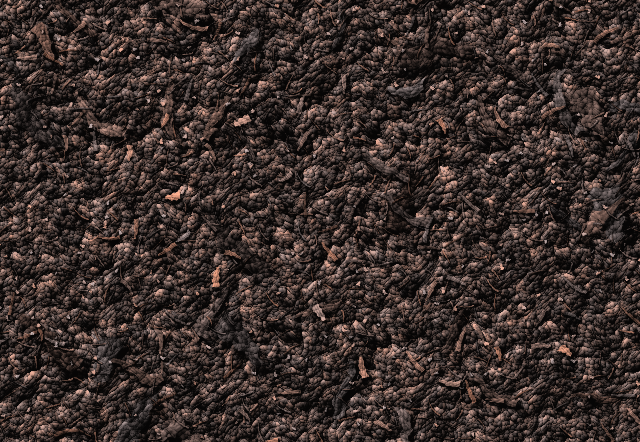
Reproduce this texture procedurally as a Shadertoy shader.

```glsl
const vec2 LIGHT = vec2(-0.5, 0.866);

vec3 hash3(vec2 c) {
    vec3 q = fract(c.xyx * vec3(0.1031, 0.1030, 0.0973));
    q += dot(q, q.yxz + 33.33);
    return fract((q.xxy + q.yzz) * q.zyx);
}

// Lit cellular grains with dark crevices: x is tone, y is a random id
vec2 grains(vec2 p, float cells) {
    vec2 q = p * cells + cells * 1.7;
    vec2 base = floor(q), nearest = vec2(0.0);
    float first = 9.0, second = 9.0, id = 0.0;
    for (int j = -1; j <= 1; j++)
    for (int i = -1; i <= 1; i++) {
        vec2 cell = base + vec2(i, j);
        vec3 r = hash3(cell);
        vec2 d = q - cell - r.xy;
        float len = length(d);
        if (len < first) {
            second = first;
            first = len;
            nearest = d;
            id = r.z;
        } else second = min(second, len);
    }
    float crevice = smoothstep(0.0, 0.35, second - first) - 0.6;
    return vec2(2.0 * dot(nearest, LIGHT) + 0.9 * (id - 0.5) + crevice, id);
}

// Bent, tapered splinter with a ragged outline
float splinter(vec2 local, vec2 size, float bend) {
    float along = local.x / size.x;
    local.y += size.x * bend * along * along;
    local.y += 0.16 * size.y * sin(9.0 * along + 20.0 * bend);
    size.y *= 1.0 - 0.35 * along * sign(bend) - 0.2 * along * along;
    vec2 e = abs(local) - max(size, 0.01);
    return length(max(e, 0.0)) + min(max(e.x, e.y), 0.0);
}

// Scatters shaded pieces and their shadows over soil (x tone, y warmth)
void scatter(inout vec2 soil, vec2 p, float cells, vec2 halfSize, float density,
             float tone, float warmth, float rough, float pixel) {
    vec2 q = p * cells + cells * 2.3;
    vec2 base = floor(q);
    float surface = soil.x, edge = pixel * cells;
    for (int j = -1; j <= 1; j++)
    for (int i = -1; i <= 1; i++) {
        vec2 cell = base + vec2(i, j);
        vec3 place = hash3(cell), look = hash3(cell + 71.0);
        if (place.z > density) continue;
        vec2 d = q - cell - 0.15 - 0.7 * place.xy;
        float angle = 3.14159 * look.x, bend = 0.5 * (look.y - 0.5);
        vec2 axis = vec2(cos(angle), sin(angle)), across = vec2(-axis.y, axis.x);
        vec2 size = halfSize * mix(vec2(0.5), vec2(1.0), look.yz);
        vec2 local = vec2(dot(d, axis), dot(d, across));
        vec2 lift = LIGHT * size.y * 0.9;
        vec2 shade = local + vec2(dot(lift, axis), dot(lift, across));

        float shadow = splinter(shade, size, bend);
        soil.x -= 1.3 * (1.0 - smoothstep(-0.3 * size.y, 0.5 * size.y + edge, shadow));

        float mask = 1.0 - smoothstep(-edge, edge, 2.0 * splinter(local, size, bend));
        float rounding = 0.6 * dot(across, LIGHT) * local.y / size.y;
        float fibre = 0.25 * sin(9.0 * local.y / size.y + 4.0 * local.x / size.x);
        float lit = tone + look.z - 0.5 + rounding + fibre + rough * surface;
        float hue = warmth + 0.8 * (fract(look.z * 7.0) - 0.5);
        soil = mix(soil, vec2(lit, hue), mask);
    }
}

// Exposure curve from tone to colour
vec3 soilColor(float tone, float warmth) {
    float t = 1.0 / (1.0 + exp(-1.7 * tone));
    float value = 0.02 + 0.4 * pow(t, 1.5) + 0.35 * pow(t, 20.0);
    vec3 cool = vec3(1.1, 0.98, 0.97), rust = vec3(1.45, 0.92, 0.7);
    return value * mix(cool, rust, clamp(warmth, 0.0, 1.0));
}

void mainImage(out vec4 fragColor, in vec2 fragCoord) {
    float pixel = 1.0 / iResolution.y;
    vec2 p = fragCoord * pixel;

    // Irregular crumbs at four sizes
    vec2 w = p + 0.008 * sin(p.yx * 27.0 + vec2(0.0, 2.0));
    w += 0.004 * sin(w.yx * 71.0 + vec2(1.0, 4.0));
    w += 0.0015 * sin(w.yx * 190.0 + vec2(3.0, 0.0));
    vec2 clods = grains(w, 13.0), lumps = grains(w, 28.0);
    vec2 crumbs = grains(w, 55.0), dust = grains(w, 105.0);
    float tone = 0.4 * clods.x + 0.65 * lumps.x + 0.7 * crumbs.x + 0.65 * dust.x;
    vec2 soil = vec2(tone - 0.05, 0.05 + 0.3 * lumps.y * crumbs.y + 0.25 * dust.y);

    // Bark, twigs, slivers, fibres and pale flecks
    scatter(soil, w, 4.5, vec2(0.42, 0.14), 0.4, 0.05, 0.12, 0.55, pixel);
    scatter(soil, w, 8.0, vec2(0.6, 0.1), 0.32, 0.25, 0.2, 0.5, pixel);
    scatter(soil, p, 30.0, vec2(0.7, 0.06), 0.4, 0.5, 0.4, 0.35, pixel);
    scatter(soil, p, 16.0, vec2(0.55, 0.08), 0.28, 0.7, 0.4, 0.4, pixel);
    scatter(soil, p, 11.0, vec2(0.3, 0.09), 0.09, 1.5, 0.5, 0.4, pixel);
    scatter(soil, p, 34.0, vec2(0.22, 0.12), 0.14, 1.7, 0.2, 0.4, pixel);

    fragColor = vec4(soilColor(soil.x, soil.y), 1.0);
}
```
